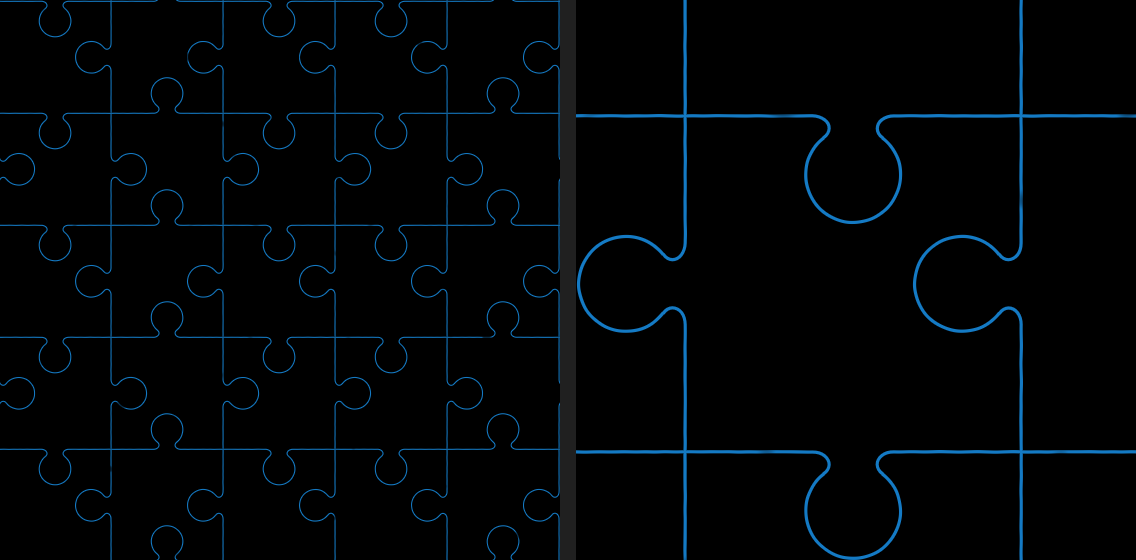
Left: the whole. Right: its middle third, enlarged.
A three.js fragment shader for this pattern:

```glsl
varying vec2 vUv;

const float CELLS = 5.0;
const vec2 GRID_SHIFT = vec2(0.0017, 0.0023);
const vec3 BACKGROUND = vec3(0.0);
const vec3 LINE_COLOR = vec3(0.08, 0.48, 0.77);
const float LINE_WIDTH = 0.0019;      // canvas units

// Tab shape, in cell units
const float KNOB_HEIGHT = 0.176;
const float KNOB_RADIUS = 0.141;
const float KNOB_OPENING = 0.664;     // half angle left open at the neck
const vec2 NECK_CENTER = vec2(0.1212, 0.0371);
const vec2 NECK_RADII = vec2(0.0495, 0.0371);
const float NECK_START = -1.5708;
const float NECK_END = 0.82;
const int NECK_STEPS = 12;

// Wear of the line
const float FADE_SCALE = 34.0;
const float FADE_AMOUNT = 0.6;
const float WOBBLE_SCALE = 90.0;
const float WOBBLE = 0.0003;          // canvas units

vec2 hashGradient(vec2 p) {
  float h = fract(sin(dot(p, vec2(127.1, 311.7))) * 43758.5);
  return vec2(cos(6.2832 * h), sin(6.2832 * h));
}

float gradientNoise(vec2 p) {
  vec2 i = floor(p), f = fract(p);
  vec2 u = f * f * f * (f * (f * 6.0 - 15.0) + 10.0);
  vec2 e = vec2(1.0, 0.0);
  float a = dot(hashGradient(i), f);
  float b = dot(hashGradient(i + e.xy), f - e.xy);
  float c = dot(hashGradient(i + e.yx), f - e.yx);
  float d = dot(hashGradient(i + e.xx), f - e.xx);
  return mix(mix(a, b, u.x), mix(c, d, u.x), u.y);
}

float segmentDistance(vec2 p, vec2 a, vec2 b) {
  vec2 ab = b - a;
  float t = clamp(dot(p - a, ab) / dot(ab, ab), 0.0, 1.0);
  return length(p - a - ab * t);
}

vec2 neckPoint(float t) {
  float angle = mix(NECK_START, NECK_END, t);
  // The neck flares away from the axis, its tip pointing inward
  return NECK_CENTER + NECK_RADII * vec2(-cos(angle), sin(angle));
}

// Distance to one edge: x runs along it from its middle, y toward the tab
float edgeDistance(vec2 p) {
  p.x = abs(p.x);

  // Straight shoulder
  float d = length(vec2(max(NECK_CENTER.x - p.x, 0.0), p.y));

  // Round knob
  vec2 k = p - vec2(0.0, KNOB_HEIGHT);
  if (atan(k.x, -k.y) > KNOB_OPENING) {
    d = min(d, abs(length(k) - KNOB_RADIUS));
  }

  // Curved neck
  vec2 a = neckPoint(0.0);
  for (int i = 1; i <= NECK_STEPS; i++) {
    vec2 b = neckPoint(float(i) / float(NECK_STEPS));
    d = min(d, segmentDistance(p, a, b));
    a = b;
  }
  return d;
}

float jigsawDistance(vec2 p) {
  vec2 cell = floor(p), f = fract(p);
  vec2 c = f - 0.5;

  // Every third column points up; rows alternate left and right
  float vertical = abs(mod(cell.x, 3.0) - 1.0) < 0.5 ? 1.0 : -1.0;
  float sideways = mod(cell.y, 2.0) < 0.5 ? -1.0 : 1.0;

  float d = edgeDistance(vec2(c.x, f.y * vertical));
  d = min(d, edgeDistance(vec2(c.x, (f.y - 1.0) * vertical)));
  d = min(d, edgeDistance(vec2(c.y, f.x * sideways)));
  return min(d, edgeDistance(vec2(c.y, (f.x - 1.0) * sideways)));
}

void main() {
  vec2 wobble = WOBBLE * vec2(gradientNoise(vUv * WOBBLE_SCALE),
                              gradientNoise(vUv * WOBBLE_SCALE + 37.0));
  float d = jigsawDistance((vUv + GRID_SHIFT + wobble) * CELLS) / CELLS;

  // Antialiased coverage of the line
  float pixel = max(fwidth(vUv.x), 1e-5);
  float line = clamp((0.5 * LINE_WIDTH - d) / pixel + 0.5, 0.0, 1.0);

  // Occasional faint stretches
  float fade = smoothstep(0.42, 0.6, gradientNoise(vUv * FADE_SCALE));
  line *= 1.0 - FADE_AMOUNT * fade;

  gl_FragColor = vec4(mix(BACKGROUND, LINE_COLOR, line), 1.0);
}
```
